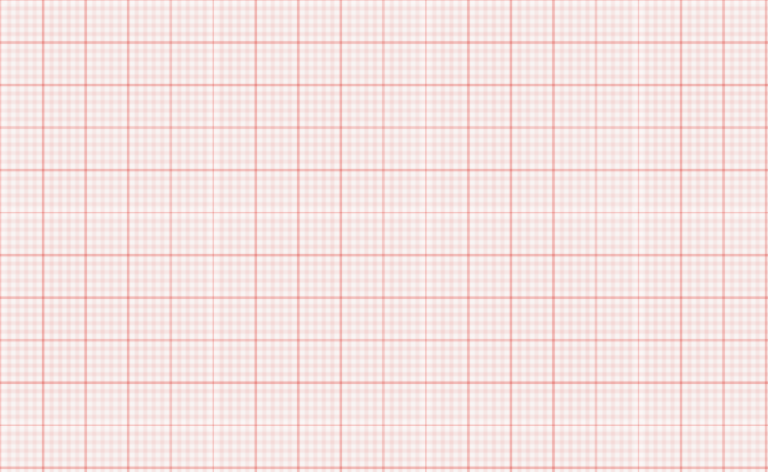
This pattern is drawn by a WebGL 1 fragment shader. Its source:

```glsl
precision highp float;
// Pink graph paper: soft fine bands cross like gingham inside ruled square cells.
// Each axis gives band, line and halo coverage; both axes tint the paper by
// multiplication. Every fifth line is thin, and gradient noise varies the ink.

#define CELLS_ACROSS 18.06
#define FINE_PER_CELL 5.0
#define BAND_HALF 0.235
#define BAND_SOFT 0.15
#define LINE_HALF 0.029
#define THIN_HALF 0.017
#define HALO_HALF 0.10
#define WEAR 0.14
#define PAPER vec3(0.972, 0.957, 0.953)
#define BAND_TINT vec3(0.992, 0.942, 0.940)
#define LINE_TINT vec3(0.975, 0.800, 0.790)
#define HALO_COLOR vec3(0.985, 0.970, 0.968)

uniform vec2 u_resolution;

float hash(float n) {
  return fract(sin(n * 12.9898) * 43758.547);
}

vec2 gradient(vec2 cell) {
  float angle = 6.28319 * hash(dot(cell, vec2(1.0, 57.31)));
  return vec2(cos(angle), sin(angle));
}

float gradientNoise(vec2 p) {
  vec2 i = floor(p);
  vec2 f = p - i;
  vec2 w = f * f * f * (f * (f * 6.0 - 15.0) + 10.0);
  vec2 right = vec2(1.0, 0.0);
  vec2 up = vec2(0.0, 1.0);
  float low = mix(dot(gradient(i), f),
                  dot(gradient(i + right), f - right), w.x);
  float high = mix(dot(gradient(i + up), f - up),
                   dot(gradient(i + 1.0), f - 1.0), w.x);
  return mix(low, high, w.y);
}

// 1 inside a stripe of the given half width, with a soft edge
float stripe(float dist, float halfWidth, float soft) {
  return 1.0 - smoothstep(halfWidth - soft, halfWidth + soft, dist);
}

// Coverage along one axis: x = fine band, y = ruled line, z = pale halo
vec3 ruling(float c, float paleIndex, float seed, float pixel) {
  float index = floor(c + 0.5);
  float dist = abs(c - index);
  float phase = mod(index, 5.0);
  float thin = 1.0 - step(0.5, phase);
  float pale = 1.0 - step(0.5, abs(phase - paleIndex));

  // Fine bands, each with its own slight change of strength
  float fine = c * FINE_PER_CELL;
  float bandIndex = floor(fine + 0.5);
  float bandSoft = max(BAND_SOFT, 0.5 * pixel * FINE_PER_CELL);
  float band = stripe(abs(fine - bandIndex), BAND_HALF, bandSoft);
  band *= 1.0 + WEAR * (2.0 * hash(bandIndex + seed) - 1.0);

  // Ruled lines, thin at every fifth and weaker at the pale index
  float lineSoft = max(0.012, 0.6 * pixel);
  float line = stripe(dist, mix(LINE_HALF, THIN_HALF, thin), lineSoft);
  line *= 1.0 - 0.32 * pale - 0.12 * thin;
  line *= 1.0 - WEAR * hash(index + seed + 31.7);

  float halo = stripe(dist, HALO_HALF, 0.025) * mix(0.25, 0.85, thin);
  return vec3(band * (1.0 - halo), line, halo);
}

void main() {
  // Cell coordinates counted from the upper left corner
  vec2 p = vec2(gl_FragCoord.x, u_resolution.y - gl_FragCoord.y);
  p *= CELLS_ACROSS / u_resolution.x;
  float pixel = CELLS_ACROSS / u_resolution.x;

  vec3 across = ruling(p.x - 0.015, 4.0, 3.1, pixel);
  vec3 down = ruling(p.y, 3.0, 17.4, pixel);

  // Broad unevenness of the ink
  float ink = 1.0 + WEAR * gradientNoise(p * 0.35 + 4.7);

  vec3 color = mix(PAPER, HALO_COLOR, max(across.z, down.z));
  color *= mix(vec3(1.0), BAND_TINT, across.x * ink);
  color *= mix(vec3(1.0), BAND_TINT, down.x * ink);
  color *= mix(vec3(1.0), LINE_TINT, across.y * ink);
  color *= mix(vec3(1.0), LINE_TINT, down.y * ink);

  gl_FragColor = vec4(color, 1.0);
}
```
